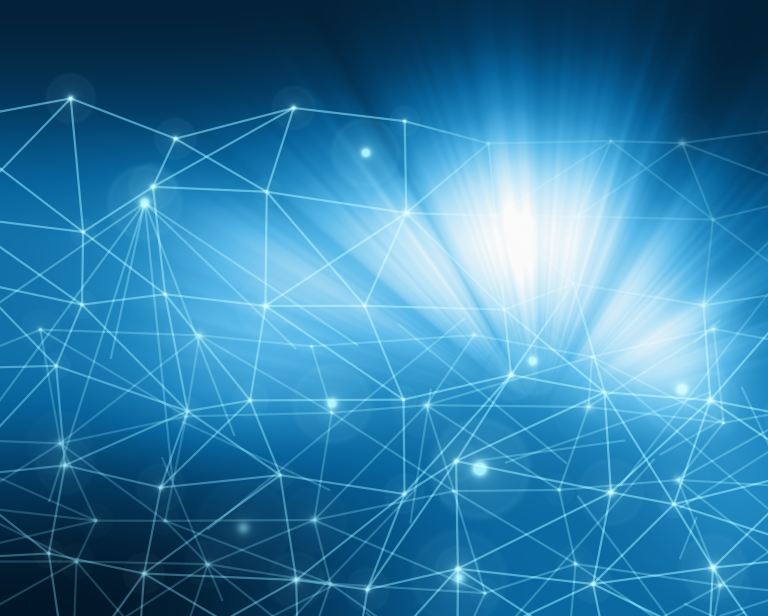
A Shadertoy shader for this background:

```glsl
// Blue light fan behind a glowing network of linked nodes.
#define RAY_ORIGIN vec2(0.876, 0.325)
#define RAY_DEPTH 0.65
#define HUB vec2(0.235, 0.671)
#define HUB_LINKS 8
#define STRANDS 26
#define LINE_WIDTH 0.0007
#define LINE_TINT vec3(0.50, 0.82, 0.95)
#define FLARE_TINT vec3(0.62, 0.90, 1.0)

float hash(vec2 p) {
    vec3 q = fract(vec3(p.xyx) * vec3(0.1031, 0.1030, 0.0973));
    q += dot(q, q.yzx + 33.33);
    return fract((q.x + q.y) * q.z);
}

vec2 hash2(vec2 p) { return vec2(hash(p + 3.7), hash(p + 41.3)); }

float noise(float x) {
    float i = floor(x), f = fract(x);
    return mix(hash(vec2(i, 7.0)), hash(vec2(i + 1.0, 7.0)), f * f * (3.0 - 2.0 * f));
}

float blob(vec2 p, vec2 center, vec2 radius) {
    vec2 d = (p - center) / radius;
    return exp(-dot(d, d));
}

// Colour ramp from night blue (0) to white (7)
vec3 ramp(float level) {
    vec3 c = mix(vec3(0.0, 0.05, 0.10), vec3(0.01, 0.13, 0.22), clamp(level, 0.0, 1.0));
    c = mix(c, vec3(0.01, 0.24, 0.40), clamp(level - 1.0, 0.0, 1.0));
    c = mix(c, vec3(0.03, 0.39, 0.61), clamp(level - 2.0, 0.0, 1.0));
    c = mix(c, vec3(0.13, 0.54, 0.76), clamp(level - 3.0, 0.0, 1.0));
    c = mix(c, vec3(0.34, 0.72, 0.91), clamp(level - 4.0, 0.0, 1.0));
    c = mix(c, vec3(0.69, 0.88, 0.97), clamp(level - 5.0, 0.0, 1.0));
    return mix(c, vec3(0.98), clamp(level - 6.0, 0.0, 1.0));
}

// Soft light level, before colouring
float lightField(vec2 p) {
    float floorLevel = mix(0.5, 3.1, smoothstep(0.1, 0.9, p.x));
    float level = mix(floorLevel, 3.3, smoothstep(0.0, 0.45, p.y));
    level = mix(level, 1.0, smoothstep(0.6, 1.0, p.y));
    level += 3.7 * blob(p, vec2(0.87, 0.62), vec2(0.25, p.y > 0.62 ? 0.27 : 0.21));
    level += 1.8 * blob(p, vec2(0.45, 0.55), vec2(0.25, 0.17));
    level += 2.1 * blob(p, vec2(1.08, 0.42), vec2(0.14, 0.12));
    level += 0.8 * blob(p, vec2(1.20, 0.20), vec2(0.15));
    level += 0.7 * blob(p, vec2(0.40, 0.36), vec2(0.20, 0.10));
    return level - 0.9 * blob(p, vec2(1.22, 0.74), vec2(0.15));
}

// Fan of streaks with a dark band on either side
float rays(vec2 p) {
    vec2 d = p - RAY_ORIGIN;
    float angle = atan(d.x, d.y), r = length(d);
    float streaks = noise(angle * 9.0 + 20.0) + 0.6 * noise(angle * 24.0 + 70.0)
                  + 0.4 * noise(angle * 55.0 + 190.0) - 1.0;
    float bands = exp(-pow((angle + 0.51) / 0.035, 2.0)) + 1.2 * exp(-pow((angle - 0.48) / 0.06, 2.0));
    float reach = smoothstep(0.0, 0.2, d.y) * (1.0 - smoothstep(0.4, 0.85, r));
    return reach * (RAY_DEPTH * streaks - 0.8 * bands);
}

float segment(vec2 p, vec2 a, vec2 b) {
    vec2 ab = b - a;
    float d = length(p - a - ab * clamp(dot(p - a, ab) / dot(ab, ab), 0.0, 1.0));
    float px = 1.0 / iResolution.y;
    return 1.0 - smoothstep(LINE_WIDTH, LINE_WIDTH + 1.3 * px, d);
}

// Bright core, soft glow and faint ring
float flare(vec2 p, vec2 center, float size) {
    float d = length(p - center) / size;
    float ring = exp(-pow((d - 2.0) * 5.0, 2.0)) + 0.8 * (1.0 - smoothstep(1.6, 2.0, d));
    return 1.1 * exp(-d * d * 14.0) + 0.45 * exp(-d * 2.2) + 0.08 * ring;
}

vec2 node(vec2 id, vec2 cell, float seed) {
    return (id + 0.5 + 0.55 * (hash2(id + seed) - 0.5)) * cell;
}

// Jittered grid of nodes; x holds links, y holds flares
vec2 mesh(vec2 p, vec2 cell, float topRow, float seed) {
    vec2 home = floor(p / cell), sum = vec2(0.0);
    for (int j = -1; j <= 1; j++)
    for (int i = -1; i <= 1; i++) {
        vec2 id = home + vec2(i, j);
        if (id.y > topRow) continue;
        vec2 a = node(id, cell, seed);
        float pick = hash(id + seed + 9.0);
        sum.x += segment(p, a, node(id + vec2(1, 0), cell, seed));
        if (id.y < topRow) {
            sum.x += segment(p, a, node(id + vec2(0, 1), cell, seed));
            sum.x += segment(p, a, node(id + vec2(pick > 0.5 ? 1 : -1, 1), cell, seed));
        }
        sum.y += 0.7 * flare(p, a, 0.010 + 0.018 * pick * pick);
    }
    return sum;
}

void mainImage(out vec4 fragColor, in vec2 fragCoord) {
    vec2 p = fragCoord / iResolution.y;
    vec3 color = ramp(lightField(p) + rays(p));

    // Wide mesh everywhere, fine mesh in the lower half
    vec2 net = mesh(p, vec2(0.175, 0.1467), 5.0, 11.0) + 0.6 * mesh(p, vec2(0.21, 0.125), 3.0, 57.0);

    // Links spreading down from the hub
    for (int i = 0; i < HUB_LINKS; i++) {
        float k = float(i);
        net.x += 0.7 * segment(p, HUB, vec2(-0.12 + 0.1 * k, 0.46 - 0.3 * hash(vec2(k, 5.0))));
    }
    // Long crossing strands, denser to the right
    for (int i = 0; i < STRANDS; i++) {
        vec2 h = hash2(vec2(float(i), 23.0)), g = hash2(vec2(float(i), 61.0));
        vec2 a = vec2(1.4 * sqrt(h.x), 0.52 * h.y);
        net.x += 0.55 * segment(p, a, a + vec2(0.9, 0.7) * (g - 0.5));
    }
    // Strongest lights
    net.y += flare(p, HUB, 0.028) + flare(p, vec2(0.594, 0.752), 0.026);
    net.y += 1.3 * flare(p, vec2(0.779, 0.239), 0.038) + flare(p, vec2(1.107, 0.368), 0.034);
    net.y += flare(p, vec2(0.539, 0.345), 0.030) + flare(p, vec2(0.865, 0.414), 0.026);
    net.y += 0.7 * flare(p, vec2(0.745, 0.062), 0.036) + 0.5 * flare(p, vec2(0.395, 0.143), 0.036);

    // Fade in the upper right and lower left, then screen over the light
    float fade = 1.0 - 0.65 * smoothstep(0.6, 0.85, p.x) * smoothstep(0.42, 0.58, p.y);
    fade *= 1.0 - 0.4 * blob(p, vec2(0.1, 0.1), vec2(0.5, 0.35));
    color += (1.0 - color) * LINE_TINT * min(0.6 * net.x, 0.85) * fade;
    color += (1.0 - color) * FLARE_TINT * min(net.y * fade, 1.0);
    fragColor = vec4(clamp(color, 0.0, 1.0), 1.0);
}
```
